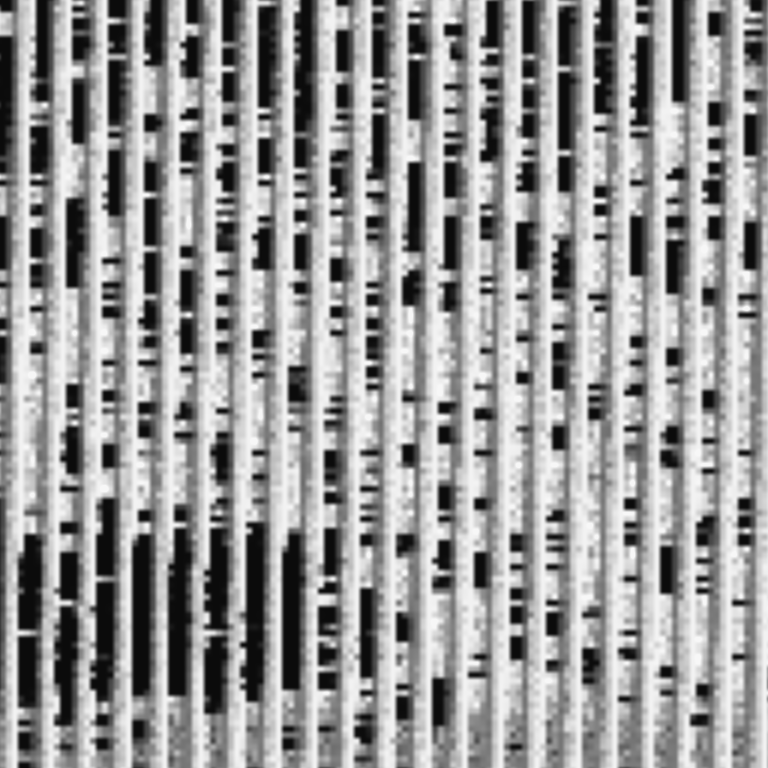
Reproduce this texture procedurally as a three.js fragment shader.

```glsl
// Grainy grey vertical stripes, slightly leaning, broken by runs of black blocks.
varying vec2 vUv;

const float CELLS = 128.0;

vec2 gradientAt(vec2 p) {
  float a = 6.2832 * fract(sin(dot(p, vec2(127.1, 311.7))) * 43758.55);
  return vec2(cos(a), sin(a));
}

float gradientNoise(vec2 p) {
  vec2 i = floor(p), f = p - i;
  vec2 w = f * f * f * (f * (f * 6.0 - 15.0) + 10.0);
  vec2 e = vec2(1.0, 0.0);
  float low = mix(dot(gradientAt(i), f), dot(gradientAt(i + e.xy), f - e.xy), w.x);
  float high = mix(dot(gradientAt(i + e.yx), f - e.yx), dot(gradientAt(i + e.xx), f - e.xx), w.x);
  return mix(low, high, w.y);
}

// Share of black in the lanes: heavy at the top, the left and the lower left
float blackDensity(vec2 uv) {
  float patchLow = smoothstep(0.07, 0.12, uv.y) * (1.0 - smoothstep(0.25, 0.35, uv.y));
  float patchLeft = 1.0 - smoothstep(0.35, 0.6, uv.x);
  float density = 0.28 + 0.32 * smoothstep(0.45, 1.0, uv.y) + 0.18 * (1.0 - uv.x);
  return density + 0.6 * patchLow * patchLeft - 0.2 * (1.0 - smoothstep(0.03, 0.1, uv.y));
}

// Grey value of one square cell
float cellTone(vec2 cell) {
  vec2 uv = (cell + 0.5) / CELLS;
  float jitter = 0.1 * gradientNoise(vec2(floor(uv.x * 20.5) * 5.3, cell.y * 0.63));
  float stripe = uv.x * 20.5 - 0.45 * uv.y + 0.67 + jitter;
  float lane = floor(stripe), across = stripe - lane;
  float grain = gradientNoise(cell * 0.73 + 40.0);
  float bottom = 1.0 - smoothstep(0.04, 0.11, uv.y);

  // Stripe profile: white, speckled lane, mid grey, light grey
  float laneTone = mix(0.82, 0.5, bottom) + 0.5 * grain;
  float tone = mix(0.95, laneTone, smoothstep(0.14, 0.22, across));
  tone = mix(tone, 0.47 + 0.12 * grain, smoothstep(0.46, 0.54, across));
  tone = mix(tone, 0.79 + 0.22 * grain, smoothstep(0.71, 0.79, across));
  tone = mix(tone, 0.95, smoothstep(0.94, 1.0, across));

  // Long and short black runs down each lane
  float density = blackDensity(uv);
  float runs = gradientNoise(vec2(lane * 3.7, cell.y * 0.11))
             + gradientNoise(vec2(lane * 2.3 + 60.0, cell.y * 0.47));
  float black = smoothstep(-0.03, 0.03, 0.8 * runs + 0.8 * (density - 0.5));
  float widen = 0.08 * smoothstep(0.6, 1.0, density);
  float block = smoothstep(0.15 - widen, 0.2 - widen, across)
              * (1.0 - smoothstep(0.5 + widen, 0.55 + widen, across));
  float shade = smoothstep(0.4, 0.5, across) * (1.0 - smoothstep(0.62, 0.74, across));
  tone = mix(tone, 0.25, 0.85 * black * shade);
  return mix(tone, 0.045, black * block);
}

void main() {
  // Soft blend between neighbouring cells
  vec2 p = vUv * CELLS - 0.5;
  vec2 cell = floor(p);
  vec2 w = smoothstep(0.0, 1.0, p - cell);
  float tone = 0.0;
  for (int j = 0; j < 2; j++) {
    for (int i = 0; i < 2; i++) {
      vec2 corner = vec2(float(i), float(j));
      vec2 share = mix(1.0 - w, w, corner);
      tone += share.x * share.y * cellTone(cell + corner);
    }
  }
  gl_FragColor = vec4(vec3(clamp(tone, 0.04, 0.97)), 1.0);
}
```
